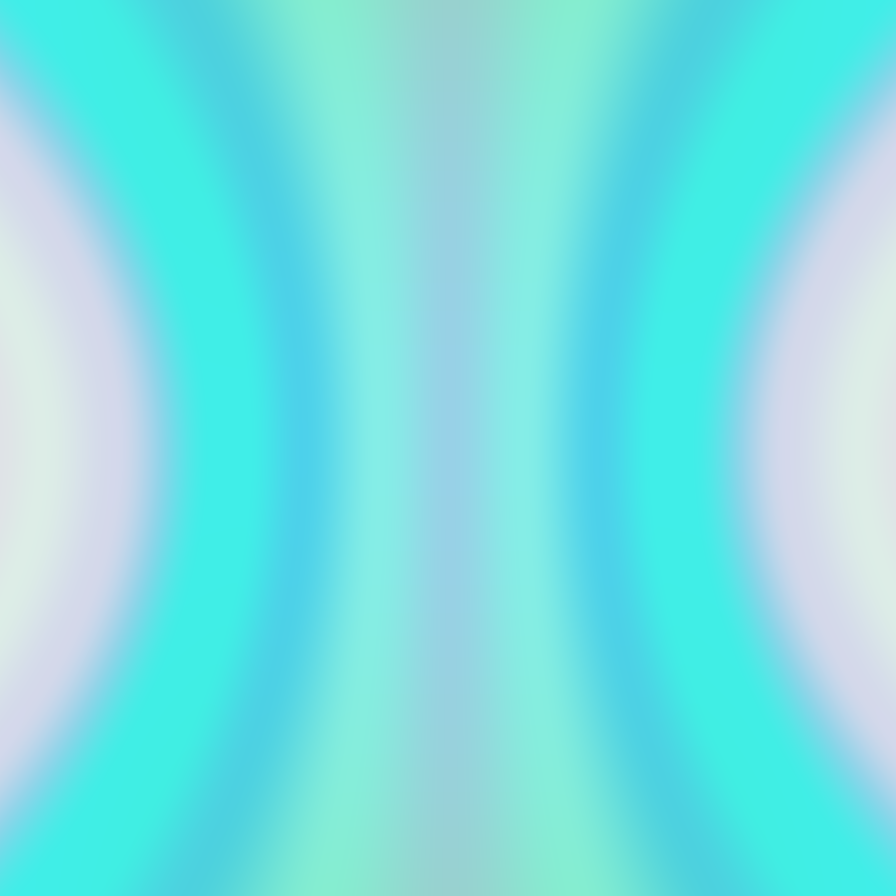
Write a Shadertoy shader that draws this background.

```glsl
const float AXIS_X = 0.503;      // vertical axis of the mirrored bands
const float BAND_SPREAD = 0.78;  // widening of the bands toward top and bottom
const float WARM_SHIFT = 0.095;  // loss of blue near the ends of the axis
const float RIM_CENTER = 0.322;  // dim rim around the pale side lobes
const float RIM_WIDTH = 0.030;
const float RIM_DEPTH = 0.055;

const int STOPS = 8;
const float STOP_AT[STOPS] = float[](
    0.0, 0.080, 0.165, 0.228, 0.266, 0.375, 0.455, 0.505);
const vec3 STOP_COLOR[STOPS] = vec3[](
    vec3(0.595, 0.820, 0.905),   // mist
    vec3(0.520, 0.930, 0.905),   // aqua
    vec3(0.300, 0.820, 0.920),   // sky
    vec3(0.250, 0.935, 0.910),   // cyan, inner edge
    vec3(0.250, 0.935, 0.910),   // cyan, outer edge
    vec3(0.830, 0.850, 0.920),   // lavender
    vec3(0.865, 0.930, 0.905),   // pale mint
    vec3(0.875, 0.890, 0.905));  // pearl

// Smoothly blended color bands along the field
vec3 bandColor(float field) {
    vec3 color = STOP_COLOR[0];
    for (int i = 1; i < STOPS; i++) {
        float blend = smoothstep(STOP_AT[i - 1], STOP_AT[i], field);
        color = mix(color, STOP_COLOR[i], blend);
    }
    return color;
}

void mainImage(out vec4 fragColor, in vec2 fragCoord) {
    vec2 uv = fragCoord / iResolution.xy;

    // Mirrored field that opens out away from the middle row
    float side = abs(uv.x - AXIS_X);
    float height = 2.0 * uv.y - 1.0;
    float bend = height * height;
    float field = side / (1.0 + BAND_SPREAD * bend);

    vec3 color = bandColor(field);

    // Soft dim rim between cyan and lavender
    float rim = (field - RIM_CENTER) / RIM_WIDTH;
    color.g -= RIM_DEPTH * exp(-rim * rim);

    // Greener tint at both ends of the axis
    color.b -= WARM_SHIFT * bend * (1.0 - smoothstep(0.1, 0.5, side));

    fragColor = vec4(color, 1.0);
}
```
